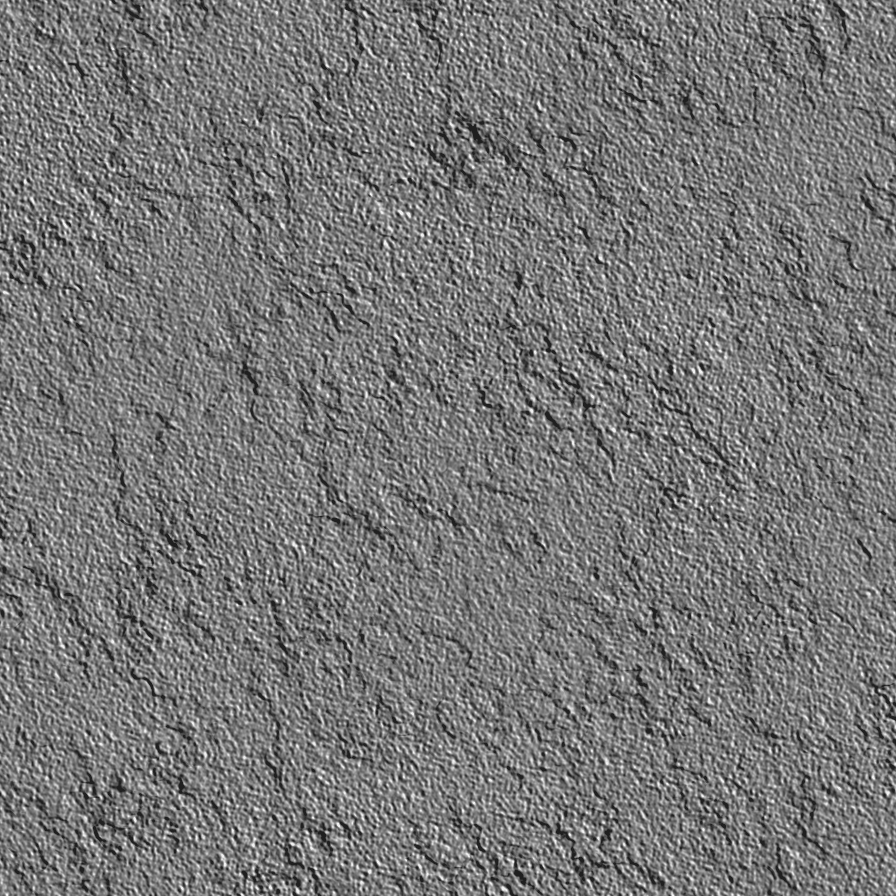
A three.js fragment shader for this texture:

```glsl
// Grey plaster lit by a raking light from the upper right.
// A fine pebbled grain and ragged, flaking plateaus form height fields;
// their slope along the light gives the shade, with dark lee edges.
varying vec2 vUv;

const vec2 LIGHT_DIR = vec2(0.86, 0.51);
const float SLOPE_REACH = 0.0009;  // half the span used to measure grain slope
const float EDGE_REACH = 0.0018;   // half the span used to measure flake edges
const float BASE_GREY = 0.482;

float hash(vec2 cell) {
  vec3 q = fract(vec3(cell.xyx) * 0.1031);
  q += dot(q, q.yzx + 33.33);
  return fract((q.x + q.y) * q.z);
}

// Dot product of a random unit gradient with the offset from its corner
float cornerSlope(vec2 cell, vec2 offset) {
  float angle = 6.28318 * hash(cell);
  return dot(vec2(cos(angle), sin(angle)), offset);
}

float gradientNoise(vec2 p) {
  vec2 cell = floor(p);
  vec2 f = p - cell;
  vec2 blend = f * f * f * (f * (f * 6.0 - 15.0) + 10.0);
  float low = mix(cornerSlope(cell, f),
                  cornerSlope(cell + vec2(1.0, 0.0), f - vec2(1.0, 0.0)), blend.x);
  float high = mix(cornerSlope(cell + vec2(0.0, 1.0), f - vec2(0.0, 1.0)),
                   cornerSlope(cell + 1.0, f - 1.0), blend.x);
  return mix(low, high, blend.y);
}

vec2 rotate(vec2 p, float angle) {
  float c = cos(angle);
  float s = sin(angle);
  return vec2(c * p.x - s * p.y, s * p.x + c * p.y);
}

// Each octave is turned, so that no lattice direction shows
float fbm(vec2 p) {
  float sum = 0.0;
  float amplitude = 1.0;
  for (int octave = 0; octave < 4; octave++) {
    sum += amplitude * gradientNoise(p);
    p = rotate(p * 2.03, 0.9) + vec2(17.3, 9.1);
    amplitude *= 0.5;
  }
  return sum;
}

// Slightly stretches features along the falling diagonal
vec2 diagonalStretch(vec2 p) {
  return vec2(0.6 * (p.x - p.y), 0.8 * (p.x + p.y));
}

// Two crossed fine grains over a faint coarser one
float grainHeight(vec2 p) {
  return 0.85 * gradientNoise(rotate(p, -0.6) * vec2(205.0, 190.0) + 240.0)
       + 0.8 * gradientNoise(rotate(p, 0.35) * vec2(200.0, 185.0) + 311.0)
       + 0.75 * gradientNoise(rotate(p, -1.1) * 88.0 + 111.0)
       + 0.5 * gradientNoise(rotate(p, 0.8) * 47.0 + 67.0);
}

float grainShade(vec2 p) {
  vec2 reach = LIGHT_DIR * SLOPE_REACH;
  return grainHeight(p - reach) - grainHeight(p + reach);
}

// Plateau with a soft rim of nearly constant width at any frequency
float flakeHeight(vec2 p, float frequency, float seed) {
  float rim = 0.0045 * frequency;
  return smoothstep(-rim, rim, fbm(diagonalStretch(p) * frequency + seed));
}

// Rims facing away from the light go dark, lit rims only glow faintly
float flakeShade(vec2 p, float frequency, float seed) {
  vec2 reach = LIGHT_DIR * EDGE_REACH;
  float slope = flakeHeight(p - reach, frequency, seed)
              - flakeHeight(p + reach, frequency, seed);
  float presence = smoothstep(-0.15, 0.3, gradientNoise(p * 8.0 + seed * 1.7));
  return presence * (min(slope, 0.0) + 0.3 * max(slope, 0.0));
}

void main() {
  // Broad patches of rougher and smoother plaster
  float patches = gradientNoise(rotate(vUv, 0.5) * 3.2 + 5.7);
  float roughness = 1.0 + 0.35 * patches;

  float shade = 0.5 * grainShade(vUv);

  // Grain-sized displacement makes the flake rims jagged
  vec2 jag = vec2(gradientNoise(vUv * 85.0 + 3.3), gradientNoise(vUv * 85.0 + 88.8));
  vec2 ragged = vUv + 0.004 * jag;

  // Flakes from large scars to small pits
  float frequency = 9.0;
  for (int layer = 0; layer < 4; layer++) {
    float seed = 23.7 * float(layer + 1);
    shade += 0.36 * flakeShade(ragged, frequency, seed);
    frequency *= 1.55;
  }

  // Lit grain tips flare more than the hollows darken
  shade *= roughness;
  shade += 0.8 * shade * max(shade, 0.0);

  float grey = BASE_GREY + shade + 0.025 * gradientNoise(vUv * 4.0 + 31.0);
  gl_FragColor = vec4(vec3(clamp(grey, 0.12, 0.95)), 1.0);
}
```
